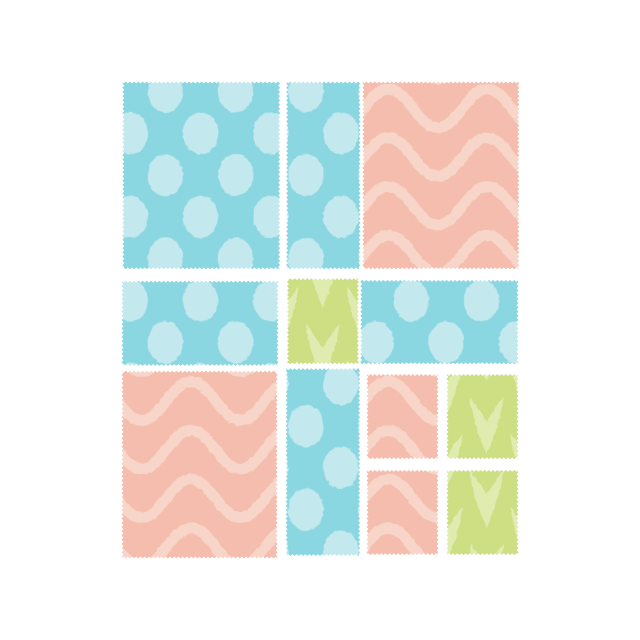
Give the GLSL for this pattern, as a three.js fragment shader.

```glsl
varying vec2 vUv;

const float TAU = 6.2831853;
const vec3 PAPER = vec3(1.0);
const vec3 AQUA = vec3(0.54, 0.845, 0.882);
const vec3 AQUA_PALE = vec3(0.765, 0.91, 0.93);
const vec3 CORAL = vec3(0.957, 0.741, 0.68);
const vec3 CORAL_PALE = vec3(0.968, 0.835, 0.785);
const vec3 LIME = vec3(0.805, 0.87, 0.515);
const vec3 LIME_PALE = vec3(0.88, 0.922, 0.69);

float hash(vec2 p) {
  p = fract(p * vec2(0.1031, 0.1137));
  p += dot(p, p.yx + 33.33);
  return fract((p.x + p.y) * p.x * 17.0);
}

float noise(vec2 p) {
  vec2 cell = floor(p);
  vec2 f = fract(p);
  f = f * f * (3.0 - 2.0 * f);
  float low = mix(hash(cell), hash(cell + vec2(1.0, 0.0)), f.x);
  float high = mix(hash(cell + vec2(0.0, 1.0)), hash(cell + 1.0), f.x);
  return mix(low, high, f.y);
}

float fill(float d, float softness) {
  return 1.0 - smoothstep(-softness, softness, d);
}

// Offset from the centre of the nearest cell
vec2 repeatCell(vec2 p, vec2 period) {
  return (fract(p / period + 0.5) - 0.5) * period;
}

float ellipseDistance(vec2 p, vec2 radii) {
  return (length(p / radii) - 1.0) * min(radii.x, radii.y);
}

// Two leaf-shaped arms joined at the bottom
float chevronDistance(vec2 p, float halfWidth, float height, float notch) {
  float x = abs(p.x);
  float drop = 0.5 * height - p.y;
  float outer = halfWidth * (1.0 - pow(max(drop, 0.0) / height, 1.5));
  float inner = halfWidth * (0.96 - drop / notch);
  return max(max(x - outer, (inner - x) * 0.85), -drop);
}

// Fabric prints, each on one lattice shared by all its patches
float dotPrint(vec2 p, vec2 origin, vec2 period) {
  vec2 radii = vec2(0.0275, 0.0328);
  float a = ellipseDistance(repeatCell(p - origin, period), radii);
  float b = ellipseDistance(repeatCell(p - origin - 0.5 * period, period), radii);
  return min(a, b);
}

float chevronPrint(vec2 p, vec2 origin, vec2 period) {
  vec2 a = repeatCell(p - origin, period);
  vec2 b = repeatCell(p - origin - 0.5 * period, period);
  return min(chevronDistance(a, 0.026, 0.0885, 0.038),
             chevronDistance(b, 0.026, 0.0885, 0.038));
}

float wavePrint(vec2 p, vec2 crest, vec2 period, float amplitude) {
  float phase = (p.x - crest.x) * TAU / period.x;
  float slope = amplitude * TAU / period.x * sin(phase);
  float y = p.y - crest.y - amplitude * (cos(phase) - 1.0);
  float dy = abs(fract(y / period.y + 0.5) - 0.5) * period.y;
  return dy / sqrt(1.0 + slope * slope) - 0.0085;
}

// Patch with a pinked border; bounds are left, bottom, right, top
float patchMask(vec2 p, vec4 bounds) {
  vec2 q = abs(p - 0.5 * (bounds.xy + bounds.zw)) - 0.5 * (bounds.zw - bounds.xy);
  float along = q.x > q.y ? p.y : p.x;
  float scallop = 0.0011 * sin(along * TAU / 0.0066);
  return fill(max(q.x, q.y) + scallop, 0.0012);
}

void main() {
  vec2 p = vUv;
  vec2 wobble = vec2(noise(p * 210.0), noise(p * 210.0 + 71.0)) - 0.5;
  vec2 woven = p + 0.0028 * wobble;

  float dots = fill(dotPrint(woven, vec2(0.2585, 0.7266), vec2(0.1097, 0.1307)), 0.0013);
  float waves = fill(wavePrint(woven, vec2(0.6068, 0.8607), vec2(0.1542, 0.0762), 0.03), 0.0013);
  float chevrons = fill(chevronPrint(woven, vec2(0.5039, 0.4492), vec2(0.1282, 0.1146)), 0.0013);

  // Dotted patches
  float aqua = patchMask(p, vec4(0.1927, 0.5807, 0.4362, 0.8711));
  aqua = max(aqua, patchMask(p, vec4(0.4486, 0.5807, 0.5618, 0.8711)));
  aqua = max(aqua, patchMask(p, vec4(0.1914, 0.4297, 0.4336, 0.5599)));
  aqua = max(aqua, patchMask(p, vec4(0.5645, 0.4323, 0.8086, 0.5612)));
  aqua = max(aqua, patchMask(p, vec4(0.4479, 0.1328, 0.5612, 0.4232)));

  // Wavy patches
  float coral = patchMask(p, vec4(0.5677, 0.5807, 0.8099, 0.8711));
  coral = max(coral, patchMask(p, vec4(0.1914, 0.1289, 0.4323, 0.4193)));
  coral = max(coral, patchMask(p, vec4(0.5742, 0.2839, 0.6836, 0.4141)));
  coral = max(coral, patchMask(p, vec4(0.5742, 0.1341, 0.6836, 0.2643)));

  // Chevron patches
  float lime = patchMask(p, vec4(0.4499, 0.4323, 0.5592, 0.5638));
  lime = max(lime, patchMask(p, vec4(0.6992, 0.2839, 0.8086, 0.4141)));
  lime = max(lime, patchMask(p, vec4(0.6992, 0.1341, 0.8086, 0.2643)));

  vec3 color = mix(PAPER, mix(AQUA, AQUA_PALE, dots), aqua);
  color = mix(color, mix(CORAL, CORAL_PALE, waves), coral);
  color = mix(color, mix(LIME, LIME_PALE, chevrons), lime);
  gl_FragColor = vec4(color, 1.0);
}
```
